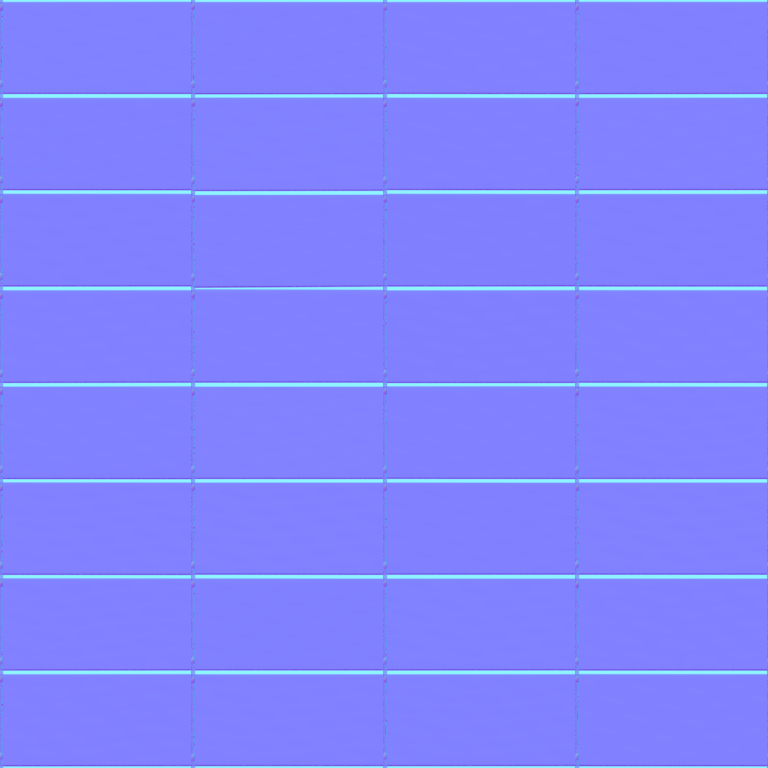
This texture map is drawn by a three.js fragment shader. Its source:

```glsl
varying vec2 vUv;

const vec2 GRID = vec2(4.0, 8.0);
const vec2 SEAM_SHIFT = vec2(0.0014, -0.0005);
const vec3 FLAT_FACE = vec3(0.506, 0.506, 1.0);
const vec3 LIT_EDGE = vec3(0.555, 0.96, 1.0);
const vec3 SHADE_EDGE = vec3(0.45, 0.29, 0.87);
const vec3 SEAM_PINK = vec3(0.60, 0.44, 0.96);
const vec3 SEAM_PURPLE = vec3(0.47, 0.40, 0.92);
const vec3 SEAM_BLUE = vec3(0.39, 0.59, 0.94);

float hash(vec2 p) {
  p = fract(p * vec2(0.1031, 0.1137) + 0.137);
  p += dot(p, p.yx + 19.19);
  return fract((p.x + p.y) * p.x * 7.31);
}

// Distance to the nearest scattered point
float cellular(vec2 p) {
  vec2 cell = floor(p);
  float nearest = 2.0;
  for (int j = -1; j <= 1; j++) {
    for (int i = -1; i <= 1; i++) {
      vec2 id = cell + vec2(float(i), float(j));
      vec2 point = id + vec2(hash(id), hash(id + 57.0));
      nearest = min(nearest, length(p - point));
    }
  }
  return nearest;
}

float band(float d, float halfWidth, float soft) {
  return 1.0 - smoothstep(halfWidth - soft, halfWidth + soft, abs(d));
}

// Faint unevenness and tilt of each panel
vec3 panelFace(vec2 uv, vec2 tile) {
  float ripple = sin(uv.y * 310.0 + 2.0 * sin(uv.x * 23.0))
               + sin(uv.x * 97.0 + uv.y * 141.0);
  vec2 tilt = vec2(hash(tile + 3.0), hash(tile + 11.0)) - 0.5;
  return FLAT_FACE + vec3(tilt * 0.008 + ripple * 0.0012, 0.0);
}

// Lit lip below a thin ragged shadow, with its own width and slope per panel
vec3 horizontalJoint(vec3 color, vec2 d, float along, vec2 joint, float grain) {
  float slipped = 1.0 - step(0.5, length(joint - vec2(1.0, 5.0)));
  float dropped = 1.0 - step(0.5, length(joint - vec2(1.0, 6.0)));
  float slope = (hash(joint + 29.0) - 0.5) * 0.0008;
  float y = d.y - slope * (along - 0.5) + dropped * 0.0011;
  float halfWidth = mix(0.0021, 0.0026, hash(joint + 5.0));
  halfWidth = mix(halfWidth, mix(0.0009, 0.0021, along), slipped);
  float span = smoothstep(0.0020, 0.0036, abs(d.x));

  float above = exp(-max(y - 0.002, 0.0) / 0.003) * step(0.0, y);
  color = mix(color, SHADE_EDGE, 0.09 * above * span);
  float below = exp(min(y + 0.002, 0.0) / 0.002) * step(y, 0.0);
  color = mix(color, LIT_EDGE, 0.12 * below * span);
  float shadow = band(y - halfWidth - 0.0009, 0.0009, 0.0009);
  color = mix(color, SHADE_EDGE, shadow * mix(0.3, 1.0, span) * mix(1.0, 0.5, grain));
  float lip = band(y, halfWidth, 0.0012);
  return mix(color, LIT_EDGE, lip * mix(0.3, 1.0, span) * mix(1.0, 0.95, slipped));
}

// Broken pink flank on the left, blue flank on the right
vec3 verticalSeam(vec3 color, float x, float grain, float drift) {
  float left = band(x + 0.0016, 0.0010, 0.0009);
  float right = band(x - 0.0011, 0.0015, 0.0010);
  vec3 leftColor = mix(SEAM_PURPLE, SEAM_PINK, smoothstep(0.25, 0.6, grain));
  vec3 rightColor = mix(SEAM_BLUE, SEAM_PURPLE, smoothstep(0.5, 0.9, grain));
  color = mix(color, leftColor, left * (0.65 + 0.2 * drift));
  return mix(color, rightColor, right * (0.78 - 0.2 * drift));
}

// Small rounded clip, shaded by its own slope
vec3 clip(vec3 color, vec2 d, vec2 radius, float pinkness) {
  vec2 n = d / radius;
  float mask = 1.0 - smoothstep(0.6, 1.2, length(n));
  vec3 shaded = vec3(0.50 - 0.15 * n.x, 0.54 + 0.20 * n.y, 0.92);
  shaded += pinkness * vec3(0.05, -0.10, -0.02);
  return mix(color, shaded, mask * 0.9);
}

void main() {
  vec2 p = vUv - SEAM_SHIFT;
  vec2 g = p * GRID;
  vec2 nearest = floor(g + 0.5);
  vec2 d = p - nearest / GRID;
  vec2 tile = mod(floor(g), GRID);
  vec2 joint = mod(vec2(floor(g.x), nearest.y), GRID);
  vec2 corner = mod(nearest, GRID);
  float grain = cellular(p * vec2(300.0, 290.0));
  float drift = sin(p.y * 61.0 + corner.x * 2.3) * sin(p.y * 173.0 + corner.x);

  // Rows wander slightly from even spacing
  float turn = 6.2832 * corner.y / GRID.y;
  d.y -= 0.0004 * (cos(turn) - sin(turn));

  vec3 color = panelFace(p, tile);
  color = verticalSeam(color, d.x, grain, drift);
  color = horizontalJoint(color, d, fract(g.x), joint, grain);

  // Clips above and below each crossing
  float jitter = (hash(corner + 41.0) - 0.5) * 0.002;
  color = clip(color, d - vec2(0.0, 0.0152 + jitter), vec2(0.0029, 0.0050), 0.1);
  color = clip(color, d + vec2(0.0, 0.0095 + jitter), vec2(0.0027, 0.0045), 0.9);

  gl_FragColor = vec4(color, 1.0);
}
```
